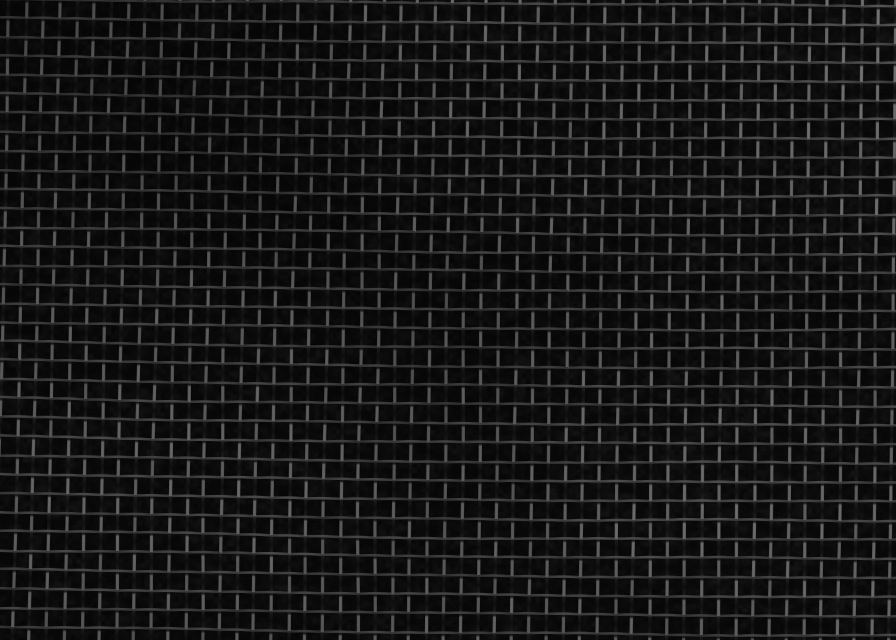
Write a Shadertoy shader that draws this texture.

```glsl
// Dark woven wire mesh with staggered lit crossings over a dim black cloth
float hash(vec2 p) {
    return fract(sin(dot(p, vec2(127.1, 311.7))) * 43758.5453);
}

float noise(vec2 p) {
    vec2 cell = floor(p), f = fract(p);
    f = f * f * (3.0 - 2.0 * f);
    return mix(mix(hash(cell), hash(cell + vec2(1, 0)), f.x),
               mix(hash(cell + vec2(0, 1)), hash(cell + 1.0), f.x), f.y);
}

// Smooth coverage of a wire, given distance and half width in mesh units
float wire(float dist, float halfWidth, float pixel) {
    return clamp((halfWidth - abs(dist)) / pixel + 0.5, 0.0, 1.0);
}

void mainImage(out vec4 fragColor, in vec2 fragCoord) {
    vec2 p = fragCoord / iResolution.xy;
    p.y = 1.0 - p.y;
    vec2 count = vec2(52.5, 33.6);
    vec2 pixel = count / iResolution.xy;

    // Mesh coordinates: columns lean to the left, rows sag to the right
    vec2 mesh = p * count;
    mesh.x += p.y * (0.75 - 0.4 * p.x) - 1.48;
    mesh.y += 0.1 - 0.4 * sin(1.7 * p.x);
    mesh += 0.08 * (vec2(noise(p * 5.0), noise(p * 5.0 + 40.0)) - 0.5);

    // Each wire bends a little along its own length
    vec2 id = floor(mesh + 0.5);
    vec2 bent = mesh;
    bent.x += 0.13 * (noise(vec2(id.x, mesh.y * 0.12)) - 0.5);
    bent.y += 0.09 * (noise(vec2(mesh.x * 0.12, id.y + 90.0)) - 0.5);
    vec2 dist = bent - id;

    // Cloth behind the mesh
    float cloth = noise(mesh * vec2(1.6, 2.4)) * noise(mesh * 4.0 + 17.0);
    float grey = 0.022 + 0.055 * cloth + 0.01 * hash(floor(mesh * 10.0));

    // Vertical wires, dim where they dip behind the rows
    float row = floor(bent.y);
    float f = fract(bent.y);
    float column = wire(dist.x, 0.096, pixel.x);
    float dimColumn = 0.06 + 0.07 * abs(2.0 * f - 1.0);
    grey = mix(grey, dimColumn, column * 0.8);

    // Horizontal wires, slightly crimped by the weave
    float crimp = cos(3.14159 * (bent.x + id.y));
    float line = wire(dist.y + 0.01 * crimp, 0.066, pixel.y);
    float lineGrey = 0.235 + 0.025 * crimp + 0.06 * (noise(vec2(mesh.x * 0.4, id.y)) - 0.5);
    grey = mix(grey, lineGrey, line);

    // Lit vertical lengths in every second cell, staggered by row
    float lit = 1.0 - mod(id.x + row, 2.0);
    float span = smoothstep(0.1, 0.24, f);
    float round = 1.0 - 0.2 * pow(min(abs(dist.x) / 0.096, 1.0), 2.0);
    float litGrey = (0.37 + 0.06 * (hash(vec2(id.x, row)) - 0.5)) * round;
    grey = mix(grey, litGrey, lit * span * column);

    // Uneven light: a dim patch left of the centre, brighter to the right
    float shade = exp(-9.0 * dot(p - vec2(0.35, 0.3), p - vec2(0.35, 0.3)));
    grey *= 0.9 + 0.14 * p.x - 0.12 * shade + 0.2 * (noise(p * 4.0 + 8.0) - 0.3);
    fragColor = vec4(vec3(grey), 1.0);
}
```
